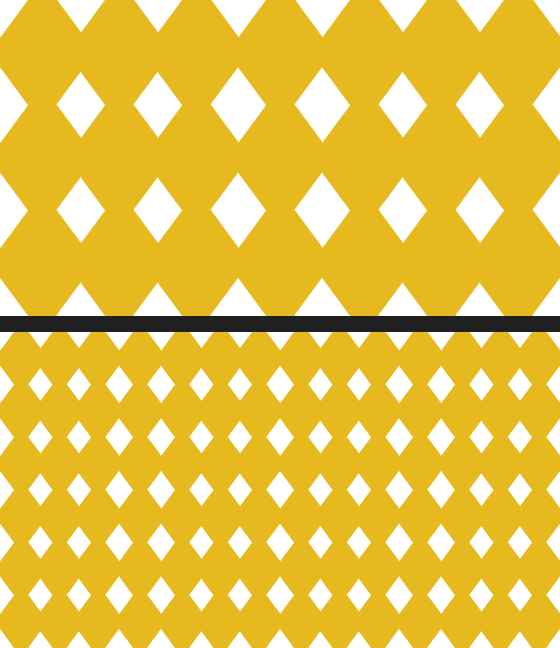
Top: one tile. Bottom: repeated 2 by 2.
A Shadertoy shader for this pattern:

```glsl
// White diamonds in three rows of seven on flat golden yellow, in two sizes.
// Columns are laid out side by side with an equal gap between the widest points;
// every distance wraps at the canvas edges, so the result tiles.

// Signed distance to a diamond's edges; halfSize holds its half diagonals.
float diamond(vec2 p, vec2 halfSize) {
    p = abs(p);
    return (dot(p, 1.0 / halfSize) - 1.0) * halfSize.x * halfSize.y / length(halfSize);
}

// Half width of a column: large at 0, 3 and 4, small elsewhere.
float halfWidth(int column) {
    return min(column, 7 - column) % 3 == 0 ? 0.088 : 0.077;
}

void mainImage(out vec4 fragColor, in vec2 fragCoord) {
    // Canvas height is one unit
    float width = 16.0 / 9.0;
    vec2 uv = fragCoord / iResolution.xy;
    float pixel = 1.0 / iResolution.y;

    // Three rows, centred on the top and bottom edges
    float y = (fract(uv.y * 3.0 - 0.005 + 0.5) - 0.5) / 3.0;

    // Space left over by the diamonds, shared equally
    float gap = width;
    for (int i = 0; i < 7; i++) gap -= 2.0 * halfWidth(i);
    gap /= 7.0;

    // Nearest diamond along the row
    float dist = 1.0;
    float centre = 0.001;
    for (int i = 0; i < 7; i++) {
        float w = halfWidth(i);
        float x = (fract(uv.x - centre / width + 0.5) - 0.5) * width;
        // Slight skew of the corners
        vec2 p = vec2(x + 0.008 * y, y + 0.016 * x);
        dist = min(dist, diamond(p, w * vec2(1.0, 1.35)));
        centre += w + gap + halfWidth((i + 1) % 7);
    }

    // Smooth edge between white and yellow
    vec3 yellow = vec3(0.90, 0.73, 0.12);
    vec3 color = mix(vec3(1.0), yellow, smoothstep(-0.8 * pixel, 0.8 * pixel, dist));
    fragColor = vec4(color, 1.0);
}
```
